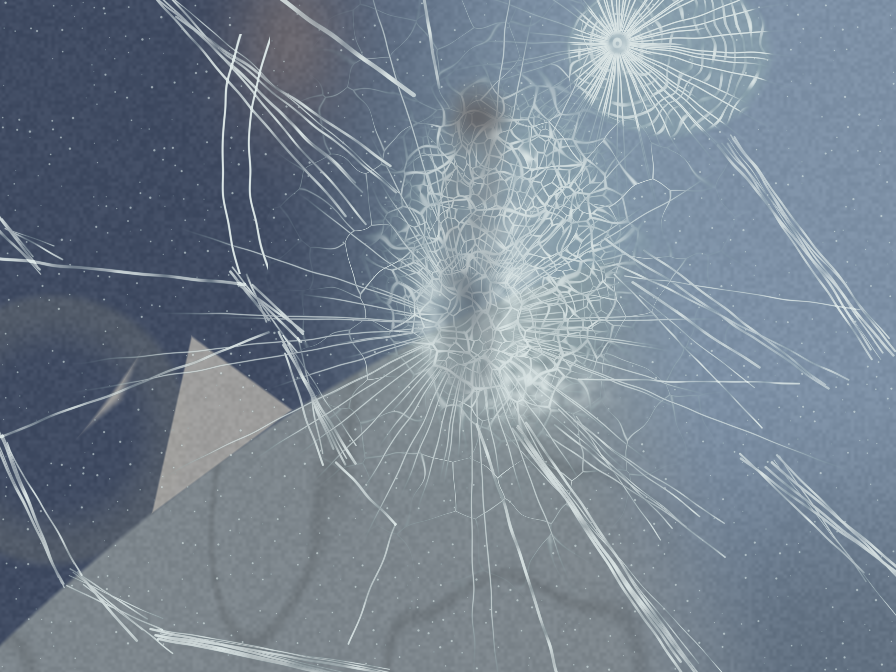
Give the GLSL for this texture, as a WebGL 2 fragment shader.

```glsl
#version 300 es
precision highp float;
// Shattered windscreen with two impacts over a dark cabin and a grey dashboard.
uniform vec2 u_resolution;
out vec4 fragColor;

const float TAU = 6.2831853;
const vec3 NAVY = vec3(.25, .295, .385), SKY = vec3(.49, .565, .65), DASH = vec3(.49, .525, .55);
const vec3 BEIGE = vec3(.68, .67, .65), BROWN = vec3(.46, .43, .44);
const vec3 TEAL = vec3(.58, .69, .7), GLASS = vec3(.86, .9, .9);

float hash(vec2 p) {
  vec3 q = fract(p.xyx * .1031);
  q += dot(q, q.yzx + 33.33);
  return fract((q.x + q.y) * q.z);
}
vec2 hash2(vec2 p) { return vec2(hash(p), hash(p + 47.3)); }
float noise(vec2 p) {
  vec2 i = floor(p), f = fract(p);
  f = f * f * (3. - 2. * f);
  return mix(mix(hash(i), hash(i + vec2(1, 0)), f.x),
    mix(hash(i + vec2(0, 1)), hash(i + 1.), f.x), f.y);
}
float stroke(float d, float w) {
  float soft = 1. / u_resolution.y;
  return 1. - smoothstep(w - soft * .5, w + soft, d);
}
float segment(vec2 p, vec2 a, vec2 b) {
  vec2 v = b - a;
  return length(p - a - v * clamp(dot(p - a, v) / dot(v, v), 0., 1.));
}
float blob(vec2 p, vec2 c, vec2 r) { vec2 q = (p - c) / r; return exp(-dot(q, q)); }
float edge(vec2 p, vec2 a, vec2 b) { return dot(p - a, vec2(b.y - a.y, a.x - b.x)); }
float triangle(vec2 p, vec2 a, vec2 b, vec2 c) {
  return smoothstep(-.0004, .0006, min(edge(p, a, b), min(edge(p, b, c), edge(p, c, a))));
}
// One long fracture whose brightness varies along it
float crack(vec2 p, vec2 a, vec2 b, float w) {
  return stroke(segment(p, a, b), w) * (.3 + .7 * noise(p * 45. + a * 9.));
}
// Thin fractures fanning between two places
float fan(vec2 p, vec2 a, vec2 b, float spread) {
  float m = 0.;
  for (int i = 0; i < 7; i++) {
    vec2 s = vec2(float(i), a.x * 90.), j = (hash2(s) - .5) * spread;
    vec2 k = (hash2(s + 13.) - .5) * spread * 2.;
    m = max(m, crack(p, a + j, b + k, .0003 + .0015 * hash(s + 5.)));
  }
  return m;
}
float spokes(vec2 p, vec2 c, float count, float inner, float outer) {
  vec2 d = p - c;
  float r = length(d), a = (atan(d.y, d.x) / TAU + .5) * count;
  vec2 id = vec2(mod(floor(a), count), count);
  float dist = abs(fract(a) - .15 - .7 * hash(id)) / count * TAU * r;
  float reach = mix(inner, outer, pow(hash(id + 9.), 1.6));
  return stroke(dist, .0007) * smoothstep(reach, reach * .7, r) * smoothstep(inner * .4, inner, r);
}
// Gap between the two nearest cell seeds: zero on shard borders
float shards(vec2 p) {
  float f1 = 9., f2 = 9.;
  for (int k = 0; k < 9; k++) {
    vec2 c = floor(p) + vec2(k % 3 - 1, k / 3 - 1);
    float d = length(c + hash2(c) - p);
    f2 = min(f2, max(f1, d));
    f1 = min(f1, d);
  }
  return f2 - f1;
}
vec3 cabin(vec2 p) {
  vec3 col = mix(NAVY, SKY, smoothstep(.4, 1., p.x + .1 * p.y));
  col *= 1. - .22 * smoothstep(.45, 0., p.y) * smoothstep(.8, 1.2, p.x);
  col = mix(col, BROWN, .75 * blob(p, vec2(.43, .94), vec2(.085, .13)));
  float wheel = length(p - vec2(.08, .36));
  col = mix(col, DASH * .8, .5 * smoothstep(.21, .19, wheel) * smoothstep(.1, .18, wheel));
  float rim = .04 + .95 * p.x - .35 * p.x * p.x;
  float dash = smoothstep(-.005, .006, rim - p.y) * smoothstep(1.2, .9, p.x + .3 * p.y);
  float shade = smoothstep(.06, 0., abs(noise(p * vec2(8, 5) + 3.) - .5));
  col = mix(col, DASH * (1. - .1 * shade), dash);
  float seat = max(triangle(p, vec2(.285, .5), vec2(.435, .39), vec2(.226, .236)),
    triangle(p, vec2(.13, .365), vec2(.2, .46), vec2(.18, .405)));
  return mix(col, BEIGE, .85 * seat) + (noise(p * 190.) - .5) * .05;
}
float longCracks(vec2 p) {
  float bow = length((p - vec2(.62, .77)) / vec2(.29, .42));
  float arcs = stroke(abs(abs(bow - .93) - .07) * .29, .0012);
  return arcs * step(p.x, .4) * step(.59, p.y) * step(p.y, .95)
    + fan(p, vec2(.25, 1), vec2(.56, .71), .05) + fan(p, vec2(1.08, .79), vec2(1.32, .48), .025)
    + fan(p, vec2(1.13, .3), vec2(1.34, .09), .06) + fan(p, vec2(.77, .36), vec2(1.05, 0), .04)
    + fan(p, vec2(0, .35), vec2(.11, .14), .025) + fan(p, vec2(.11, .14), vec2(.23, .055), .03)
    + fan(p, vec2(.23, .055), vec2(.57, 0), .02) + fan(p, vec2(.36, .59), vec2(.43, .49), .035)
    + fan(p, vec2(.43, .49), vec2(.5, .31), .035) + fan(p, vec2(0, .67), vec2(.08, .61), .03)
    + fan(p, vec2(.83, .37), vec2(1.04, .2), .06) + fan(p, vec2(.94, .6), vec2(1.2, .45), .09)
    + crack(p, vec2(.42, 1), vec2(.615, .86), .003) + crack(p, vec2(.63, 1), vec2(.655, .87), .002)
    + crack(p, vec2(0, .615), vec2(.365, .575), .002) + crack(p, vec2(0, .35), vec2(.4, .505), .0015)
    + crack(p, vec2(.71, .37), vec2(.83, 0), .002) + crack(p, vec2(.5, .31), vec2(.59, .22), .0015)
    + crack(p, vec2(.86, .435), vec2(1.19, .43), .001) + crack(p, vec2(.59, .22), vec2(.52, .04), .001);
}
void main() {
  vec2 p = gl_FragCoord.xy / u_resolution.y, focus = vec2(.7, .52), hub = vec2(.92, .935);
  vec2 warp = vec2(noise(p * 24.), noise(p * 24. + 50.)) - .5, q = p + warp * .004, s = p + warp * .025;
  // Main impact: haze, radiating fractures and nested shards
  float e = length((q - vec2(.755, .62)) / vec2(.185, .26)), body = smoothstep(1.12, .65, e);
  vec3 col = mix(cabin(p), TEAL, .3 * body + .12 * smoothstep(2., .9, e));
  float rays = max(spokes(q, focus, 83., .1, .42), spokes(q, focus, 47., .1, .65));
  float web = max(smoothstep(.13, .02, shards(s * 23.)) * smoothstep(1.25, .8, e),
    smoothstep(.2, .02, shards(s * 52.)) * body) * (.45 + .55 * noise(p * 60.));
  float outerWeb = smoothstep(.04, 0., shards(s * 13.)) * smoothstep(2.1, 1.2, e) * noise(p * 20.);
  float m = max(max(longCracks(q), rays * .7), max(web, outerWeb));
  // Second impact: broken rings crossed by spokes
  float disc = smoothstep(1.04, .9, length((q - vec2(.995, .92)) / vec2(.155, .125))), r = length(q - hub);
  float rings = smoothstep(.3, 1., cos(r * 380. + 9. * noise(q * 30.))) * noise(p * 50.);
  float star = max(spokes(q, hub, 71., .02, .5), spokes(q, hub, 41., .02, .3));
  col = mix(col, TEAL, .35 * disc);
  m = max(m, max(disc * max(star, rings), star * .4 * smoothstep(.32, .1, r)));
  // Scattered glass dust
  vec2 cell = floor(p * 60.);
  float dust = length(fract(p * 60.) - .2 - .6 * hash2(cell)) / 60.;
  m = max(m, stroke(dust, .0015 * hash(cell + 3.)) * step(.75, hash(cell + 8.)) * .6);
  col = mix(col, mix(TEAL, GLASS, smoothstep(.1, .6, m)), min(m, 1.));
  // Sunken slot and the crushed white glass beside it
  float slot = smoothstep(.06, .025, segment(q, vec2(.71, .83), vec2(.695, .45)));
  col = mix(col, DASH, slot * (.2 + .4 * noise(q * 55.)));
  col = mix(col, BROWN * .7, .6 * blob(q, vec2(.71, .825), vec2(.035)));
  col = mix(col, SKY * .6, .5 * blob(q, vec2(.7, .555), vec2(.02, .035)));
  float crushed = blob(p, vec2(.765, .57), vec2(.045, .15)) + blob(p, vec2(.8, .42), vec2(.09, .045))
    + blob(p, vec2(.64, .53), vec2(.025, .1)) + blob(p, hub, vec2(.045));
  fragColor = vec4(mix(col, GLASS, min(crushed * (.15 + .65 * noise(q * 85.)), .9)), 1);
}
```
